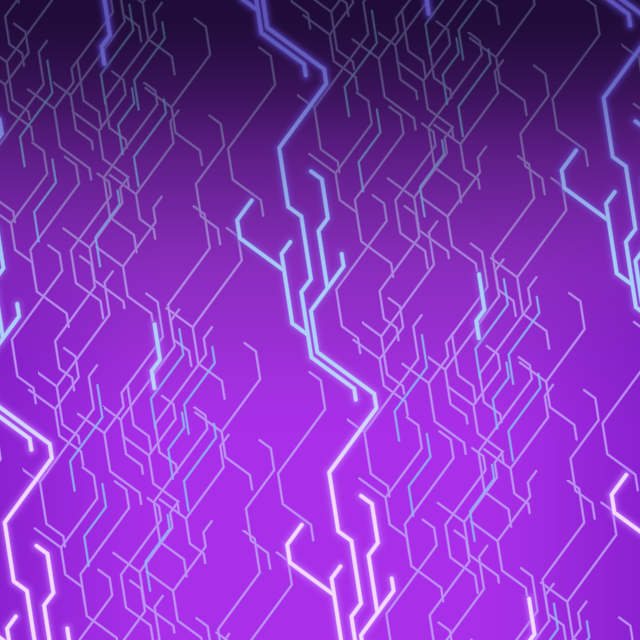
A WebGL 2 fragment shader for this background:

```glsl
#version 300 es
precision highp float;
// Glowing circuit traces over a violet gradient that darkens toward the top.
// A tilted square tile repeats: hashed thin traces fill its lanes, while a bold
// branching trunk runs down its side. Every trace uses only 45 degree bends.

#define TILE 0.513    // tile side, in canvas heights
#define TILT 0.153    // tile rotation, in radians
#define LANES 11.0    // thin trace lanes per tile
#define ROWS 3.0      // thin traces per lane and tile
#define STAGGER 0.061 // downward shift from lane to lane
#define THIN 0.0035   // half widths, in tiles
#define BOLD 0.0062
#define SOFT 0.0030   // edge blur, in tiles
#define GLOW 0.0150   // halo reach, in tiles

uniform vec2 u_resolution;
out vec4 fragColor;

const vec3 NIGHT = vec3(0.12, 0.045, 0.22);
const vec3 PLUM = vec3(0.32, 0.10, 0.47);
const vec3 ORCHID = vec3(0.53, 0.175, 0.73);
const vec3 VIOLET = vec3(0.66, 0.19, 0.91);
const vec3 INDIGO = vec3(0.40, 0.06, 0.70);

vec4 hash4(vec2 id) {
    vec4 q = fract(id.xyxy * vec4(0.1031, 0.1030, 0.0973, 0.1099) + 0.37);
    q += dot(q, q.wzxy + 33.33);
    return fract((q.xxyz + q.yzzw) * q.zywx);
}

float segment(vec2 p, vec2 a, vec2 b) {
    vec2 ab = b - a;
    float along = dot(p - a, ab) / (dot(ab, ab) + 1e-9);
    return length(p - a - ab * clamp(along, 0.0, 1.0));
}

// Four legs, each a diagonal sidestep followed by a straight drop.
float trace(vec2 p, vec2 pen, vec4 diag, vec4 drop) {
    float d = 1e3;
    for (int i = 0; i < 4; i++) {
        vec2 bend = pen + vec2(diag[i], abs(diag[i]));
        vec2 end = bend + vec2(0.0, drop[i]);
        d = min(d, min(segment(p, pen, bend), segment(p, bend, end)));
        pen = end;
    }
    return d;
}

vec2 wrap(vec2 p, vec2 corner) { return corner + fract(p - corner); }

// Distance to the bold trunk, its branches and a loose bold piece.
float boldTraces(vec2 p) {
    vec2 q = wrap(p, vec2(-0.75, -0.225));
    float d = segment(q, vec2(-0.16, -0.28), vec2(-0.16, -0.196));
    d = min(d, trace(q, vec2(-0.16, -0.196), vec4(0.152, -0.172, 0.035, -0.035),
                     vec4(0.044, 0.181, 0.193, 0.214)));
    d = min(d, trace(q, vec2(-0.18, -0.28), vec4(0, 0.114, 0, 0), vec4(0.097, 0.034, 0, 0)));
    d = min(d, trace(q, vec2(-0.041, 0.52), vec4(0, -0.119, 0, 0), vec4(0.038, 0.153, 0, 0)));
    d = min(d, trace(q, vec2(-0.095, 0.257), vec4(0.029, -0.034, 0, 0), vec4(0.12, 0.177, 0, 0)));
    d = min(d, trace(q, vec2(-0.287, 0.317), vec4(-0.053, 0.118, 0, 0), vec4(0.055, 0, 0, 0)));
    d = min(d, trace(q, vec2(-0.19, 0.46), vec4(-0.032, 0.042, 0, 0), vec4(0.214, 0, 0, 0)));
    vec2 loose = wrap(p, vec2(-0.9, 0.2));
    return min(d, trace(loose, vec2(-0.637, 0.645), vec4(0, -0.03, 0, 0), vec4(0.109, 0.053, 0, 0)));
}

// Distances to the thin traces (x) and to their doubled strands (y).
vec2 thinTraces(vec2 p) {
    vec2 d = vec2(1e3);
    float nearLane = floor((p.x - 0.08) * LANES);
    for (float i = -1.0; i <= 3.0; i++) {
        float lane = nearLane + i;
        float laneId = floor(mod(lane + 0.5, LANES));
        float shift = laneId * STAGGER;
        float nearRow = floor((p.y - shift) * ROWS);
        for (float j = -1.0; j <= 0.0; j++) {
            float row = nearRow + j;
            vec2 id = vec2(laneId, floor(mod(row + 0.5, ROWS)));
            vec4 h = hash4(id * 7.0 + 3.0), k = hash4(id * 5.0 + 41.0);
            vec2 start = vec2(0.08 + lane / LANES, shift + row / ROWS + 0.05 * k.x);
            // Leave room for the trunk.
            bool clear = laneId < 7.0 || (laneId < 9.0 && fract(start.y + 0.18) < 0.25);
            if (!clear) continue;
            vec4 diag = vec4(h.x < 0.4 ? -0.03 : 0.03, -mix(0.07, 0.20, h.y), mix(0.03, 0.08, h.z), 0);
            vec4 drop = vec4(mix(0.04, 0.11, h.w), mix(0.07, 0.13, k.y), mix(0.02, 0.06, h.x), 0);
            d.x = min(d.x, trace(p, start, diag, drop));
            vec2 elbow = start + vec2(diag.x + diag.y, abs(diag.x) + drop.x - diag.y);
            if (k.z > 0.6) d.x = min(d.x, segment(p, elbow, elbow - 0.07));
            if (k.w > 0.7) d.y = min(d.y, trace(p, start + vec2(diag.x + 0.022, 0.06),
                vec4(0, diag.y * 0.6, 0, 0), vec4(drop.x, 0.09, 0, 0)));
        }
    }
    return d;
}

void main() {
    vec2 uv = gl_FragCoord.xy / u_resolution.y;
    float fall = 1.0 - uv.y;
    float side = abs(uv.x - 0.5 * u_resolution.x / u_resolution.y);

    // Backdrop: vertical ramp with cooler sides.
    vec3 color = mix(NIGHT, PLUM, smoothstep(0.0, 0.27, fall));
    color = mix(color, ORCHID, smoothstep(0.15, 0.45, fall));
    color = mix(color, VIOLET, smoothstep(0.35, 0.70, fall));
    color = mix(color, INDIGO, 0.5 * smoothstep(0.22, 0.58, side) * smoothstep(0.2, 0.6, fall));

    // Tile space: x to the right, y down.
    vec2 rel = vec2(uv.x - 0.514, fall - 0.130) / TILE;
    float c = cos(TILT), s = sin(TILT);
    vec2 p = vec2(c * rel.x - s * rel.y, s * rel.x + c * rel.y);
    float blur = max(SOFT, 0.75 / (u_resolution.y * TILE));

    // Thin traces, with cyan doubled strands.
    vec2 thin = thinTraces(p);
    vec3 thinColor = mix(vec3(0.29, 0.27, 0.44), vec3(0.75, 0.63, 0.97), smoothstep(0.0, 0.55, fall));
    vec3 twinColor = mix(vec3(0.25, 0.32, 0.45), vec3(0.56, 0.72, 0.96), smoothstep(0.0, 0.5, fall));
    vec2 ink = smoothstep(THIN + blur, THIN - blur, thin);
    color = mix(color, thinColor, 0.9 * ink.x);
    color = mix(color, twinColor, 0.9 * ink.y);

    // Bold traces: halo, then core.
    float bold = boldTraces(p);
    vec3 haloColor = mix(vec3(0.33, 0.25, 0.72), vec3(0.76, 0.45, 1.0), smoothstep(0.1, 0.75, fall));
    vec3 coreColor = mix(vec3(0.36, 0.33, 0.72), vec3(0.67, 0.82, 0.98), smoothstep(0.0, 0.48, fall));
    coreColor = mix(coreColor, vec3(0.95, 0.85, 1.0), smoothstep(0.5, 0.8, fall));
    color = mix(color, haloColor, 0.75 * exp(-bold * bold / (GLOW * GLOW)));
    color = mix(color, coreColor, smoothstep(BOLD + blur, BOLD - blur, bold));
    fragColor = vec4(color, 1.0);
}
```
